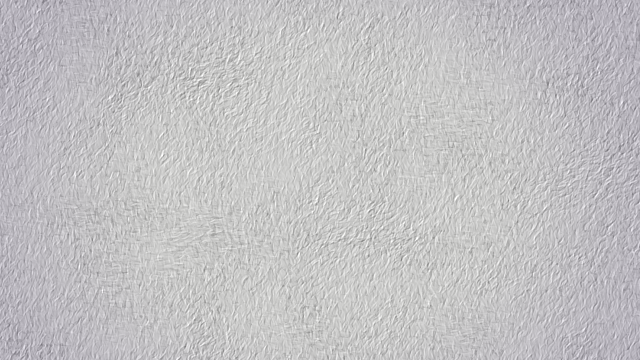
Reproduce this texture procedurally as a Shadertoy shader.

```glsl
// Pale embossed plaster: short curved ridges are scattered on a jittered grid,
// turned along a swirling flow field, summed into a relief and lit from the
// upper left. Small pits and a cool, darker border finish the surface.

const float CELL = 0.009;           // grid spacing, in canvas heights
const float RIDGE_WIDTH = 0.0019;   // gaussian radius across a ridge
const float RIDGE_LENGTH = 0.0076;  // gaussian radius along a ridge
const vec2 LIGHT_DIR = vec2(-0.8, 0.6);
const vec3 WARM_WHITE = vec3(0.793, 0.793, 0.788);
const vec3 COOL_GREY = vec3(0.712, 0.699, 0.734);

vec2 hash2(vec2 p) {
    vec3 q = fract(p.xyx * vec3(0.1031, 0.1030, 0.0973));
    q += dot(q, q.yzx + 33.33);
    return fract((q.xx + q.yz) * q.zy);
}

float cornerSlope(vec2 corner, vec2 offset) {
    float angle = 6.2832 * hash2(corner + 57.0).x;
    return dot(vec2(cos(angle), sin(angle)), offset);
}

float gradientNoise(vec2 p) {
    vec2 i = floor(p), f = p - i;
    vec2 u = f * f * f * (f * (f * 6.0 - 15.0) + 10.0);
    vec2 e = vec2(1.0, 0.0);
    float low = mix(cornerSlope(i, f), cornerSlope(i + e, f - e), u.x);
    float high = mix(cornerSlope(i + e.yx, f - e.yx), cornerSlope(i + 1.0, f - 1.0), u.x);
    return mix(low, high, u.y);
}

// Angle of the trowel strokes: mostly upright, swirling slowly.
float flowAngle(vec2 p) {
    return 1.75 + 1.3 * gradientNoise(p * 2.3 + 3.7) + 0.9 * gradientNoise(p * 7.0 + 11.0);
}

// One bent ridge: slope in xy, height in z.
vec3 ridge(vec2 offset, float angle, float bend) {
    vec2 along = vec2(cos(angle), sin(angle));
    vec2 across = vec2(-along.y, along.x);
    float a = dot(offset, along);
    float b = dot(offset, across) + bend * a * a;
    float u = a / RIDGE_LENGTH, v = b / RIDGE_WIDTH;
    float height = exp(-0.5 * (u * u + v * v));
    vec2 bentAcross = across + 2.0 * bend * a * along;
    vec2 slope = -height * (along * u / RIDGE_LENGTH + bentAcross * v / RIDGE_WIDTH);
    return vec3(slope, height);
}

// Sum of raised and sunken ridges from the surrounding cells.
vec3 relief(vec2 p) {
    vec2 home = floor(p / CELL);
    vec3 total = vec3(0.0);
    for (int y = -2; y <= 2; y++)
    for (int x = -2; x <= 2; x++) {
        vec2 cell = home + vec2(x, y);
        float flow = flowAngle((cell + 0.5) * CELL);
        for (int k = 0; k < 2; k++) {
            vec2 seed = cell + 131.0 * float(k + 1);
            vec2 center = (cell + 0.1 + 0.8 * hash2(seed)) * CELL;
            vec2 vary = 2.0 * hash2(seed + 417.0) - 1.0;
            float bend = 32.0 * (2.0 * hash2(seed + 803.0).x - 1.0);
            total += vary.x * ridge(p - center, flow + 0.85 * vary.y, bend);
        }
    }
    return total;
}

// Irregular pits that gather in loose patches.
float pits(vec2 p, float patchiness) {
    float n = gradientNoise(p * 85.0) + 0.4 * gradientNoise(p * 170.0 + 9.0);
    return smoothstep(0.2, 0.5, n + 0.3 * patchiness);
}

// Neutral in the middle, cool and dimmer toward the border.
vec3 wallTone(vec2 uv) {
    vec2 q = (2.0 * uv - vec2(1.0, 0.92)) * vec2(0.95, 0.65);
    return mix(WARM_WHITE, COOL_GREY, smoothstep(0.45, 1.12, length(q)));
}

void mainImage(out vec4 fragColor, in vec2 fragCoord) {
    vec2 p = fragCoord / iResolution.y;
    float patchiness = gradientNoise(p * 4.5 + 21.0) + 0.6 * gradientNoise(p * 11.0);

    // Relief shading
    vec3 surface = relief(p);
    float facing = -dot(surface.xy, LIGHT_DIR) * RIDGE_WIDTH;
    float shade = 0.148 * facing + 0.014 * surface.z;
    shade *= 1.0 + 0.3 * patchiness;

    // Pits and broad unevenness
    shade -= 0.07 * pits(p, patchiness) + 0.012 * patchiness;

    vec3 color = wallTone(fragCoord / iResolution.xy) + shade;
    fragColor = vec4(clamp(color, 0.0, 1.0), 1.0);
}
```
